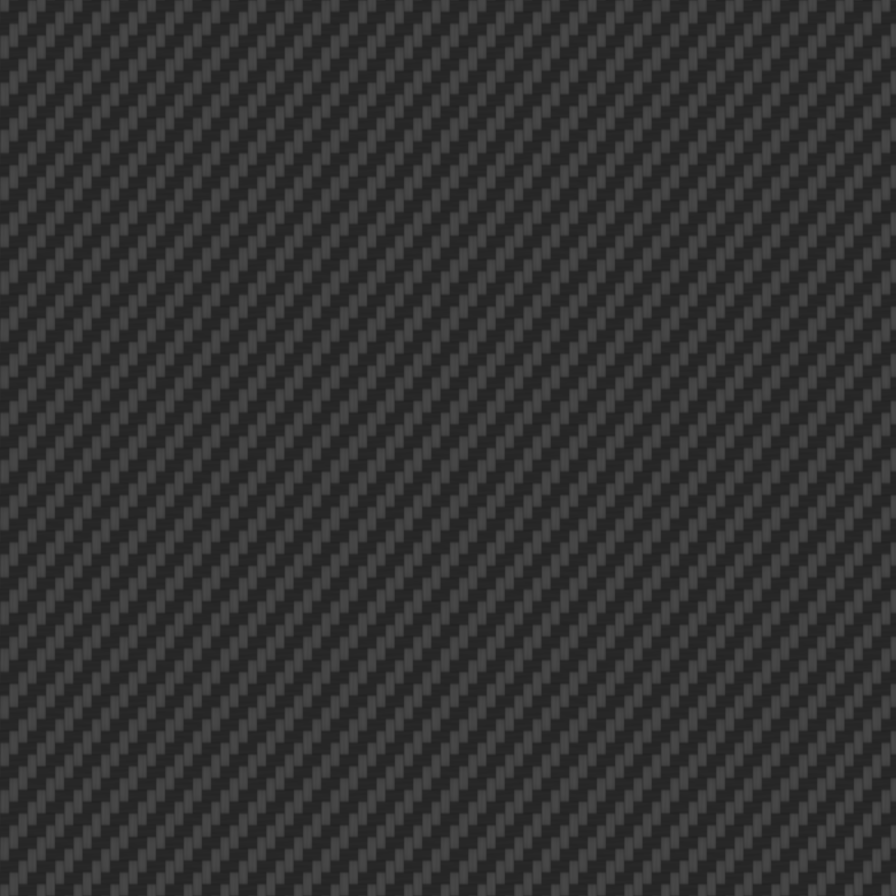
Give the GLSL for this texture, as a WebGL 1 fragment shader.

```glsl
precision highp float;
uniform vec2 u_resolution;

// Layered sines: fine fibre streaks, roughly -1 to 1
float fibres(vec2 p) {
  return 0.5 * sin(p.x * 9.7 + 2.0 * sin(p.y * 0.9))
       + 0.3 * sin(p.x * 17.3 + p.y * 1.7)
       + 0.2 * sin(p.x * 5.1 - p.y * 3.1);
}

void main() {
  vec2 uv = gl_FragCoord.xy / u_resolution;

  // Warp columns across, twill periods downward
  float across = uv.x * 97.6;
  float down = (1.0 - uv.y) * 19.0;
  vec2 pixel = vec2(97.6, 19.0) / u_resolution;

  // Dark weft: four rows per period, with faint seams and fibres
  float row = abs(fract(down * 4.0) - 0.5);
  float weft = 0.152 - 0.010 * smoothstep(0.3, 0.5, row);
  weft += 0.007 * fibres(vec2(down * 4.0, across * 0.5));

  // Light warp: each column steps up by a quarter period
  float cover = 0.0;
  float warp = 0.0;
  for (int i = -1; i <= 1; i++) {
    float column = floor(across) + float(i);
    float side = abs(across - column - 0.5);
    float along = fract(down + column * 0.25 + 0.5) - 0.5;
    float edge = 0.6 * pixel.x + 0.03;
    float end = 0.6 * pixel.y + 0.03;
    float tow = 1.0 - smoothstep(0.5 - edge, 0.5 + edge, side);
    tow *= 1.0 - smoothstep(0.248 - end, 0.248 + end, abs(along));

    // Rounded tow: darker along its sides and toward its ends
    float shade = 0.274 - 0.037 * smoothstep(0.25, 0.5, side);
    shade -= 0.018 * smoothstep(0.08, 0.25, abs(along));
    cover += tow;
    warp += tow * shade;
  }
  warp += cover * 0.008 * fibres(vec2(across, down * 2.0));

  float grey = weft * (1.0 - min(cover, 1.0)) + warp;
  gl_FragColor = vec4(vec3(grey), 1.0);
}
```
